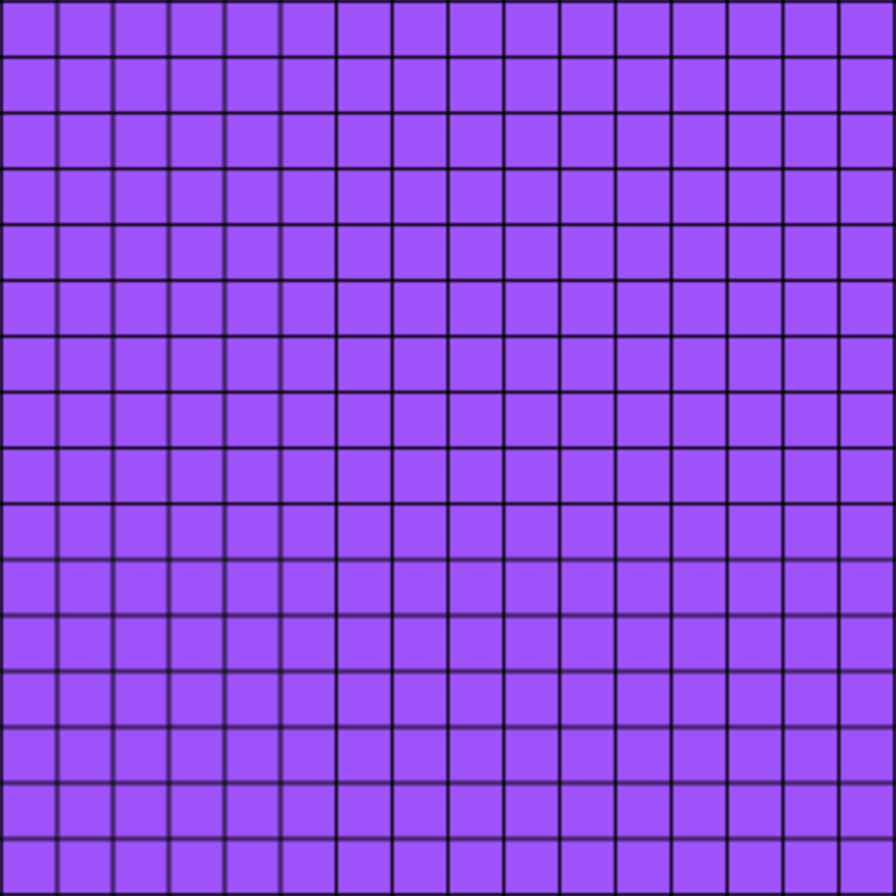
A Shadertoy shader for this pattern:

```glsl
#define CELLS 16.0
#define INSET 0.0015
#define CRISP_REACH 0.0040
#define SOFT_REACH 0.0055
#define CRISP_INK 0.80
#define SOFT_INK 0.56
#define SOFT_LINES vec2(5.0, 6.0)
#define HALO_OFFSET 0.0058
#define HALO_WIDTH 0.0013
#define HALO_GAIN 0.015
#define FILL_COLOR vec3(0.615, 0.32, 0.98)

// Nearest line index on each axis; both canvas borders carry a line.
vec2 nearestLine(vec2 uv, float pitch) {
    return clamp(floor((uv - INSET) / pitch + 0.5), 0.0, CELLS);
}

// The first few inner lines from the left and the bottom are blurred.
vec2 softness(vec2 line) {
    return step(0.5, line) * step(line, SOFT_LINES + 0.5);
}

void mainImage(out vec4 fragColor, in vec2 fragCoord) {
    vec2 uv = fragCoord / iResolution.xy;
    float pitch = (1.0 - 2.0 * INSET) / CELLS;
    vec2 line = nearestLine(uv, pitch);
    vec2 dist = abs(uv - INSET - line * pitch);
    vec2 soft = softness(line);

    // Dark line profile, never narrower than about a pixel
    vec2 reach = max(mix(vec2(CRISP_REACH), vec2(SOFT_REACH), soft), 1.2 / iResolution.xy);
    vec2 ink = mix(vec2(CRISP_INK), vec2(SOFT_INK), soft);
    vec2 cover = ink * (1.0 - smoothstep(vec2(0.0), reach, dist));

    // Faint bright rim beside each line
    vec2 rim = (dist - HALO_OFFSET) / HALO_WIDTH;
    vec2 halo = HALO_GAIN * exp(-rim * rim) * (1.0 - 0.5 * soft);

    vec3 color = FILL_COLOR + (halo.x + halo.y) * vec3(0.8, 1.0, 0.3);
    color *= (1.0 - cover.x) * (1.0 - cover.y);
    fragColor = vec4(clamp(color, 0.0, 1.0), 1.0);
}
```
